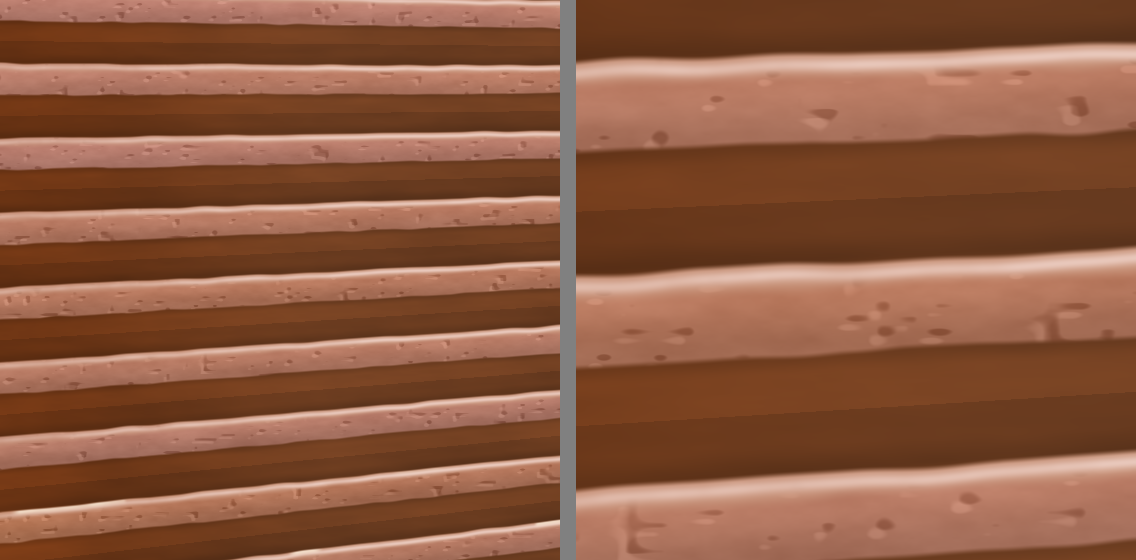
Left, the full canvas; right, a detail of the centre.
A Shadertoy shader for this texture:

```glsl
// Sloping copper-brown slats in perspective, with bright worn upper edges and shaded gaps.

// Layout: the first full slat top, measured down from the canvas top, and the slat pitch
const vec2 FIRST_TOP = vec2(0.1133, 0.1172);   // at left, right
const vec2 PITCH = vec2(0.1336, 0.1159);       // at left, right

// Proportions within one pitch
const float FACE_END = 0.425;
const float RIM_END = 0.105;
const float SOFTNESS = 0.018;
const float WOBBLE = 0.022;

// Colours
const vec3 GAP_LEFT = vec3(0.465, 0.225, 0.085);
const vec3 GAP_RIGHT = vec3(0.455, 0.255, 0.135);
const vec3 FACE_PINK = vec3(0.685, 0.465, 0.410);
const vec3 FACE_TAN = vec3(0.690, 0.445, 0.315);
const vec3 RIM_DULL = vec3(0.790, 0.590, 0.490);
const vec3 RIM_BRIGHT = vec3(0.910, 0.780, 0.730);
const vec3 CHIP = vec3(0.970, 0.900, 0.820);

// Surface variation
const float GRAIN = 0.045;
const float SLAT_VARIATION = 0.6;
const float FLECK_DEPTH = 0.16;

float hash(vec2 p) {
    vec3 q = fract(p.xyx * vec3(0.1031, 0.1030, 0.0973));
    q += dot(q, q.yzx + 33.33);
    return fract((q.x + q.y) * q.z);
}

float noise(vec2 p) {
    vec2 cell = floor(p), t = fract(p);
    t = t * t * (3.0 - 2.0 * t);
    return mix(mix(hash(cell), hash(cell + vec2(1, 0)), t.x),
               mix(hash(cell + vec2(0, 1)), hash(cell + vec2(1, 1)), t.x), t.y);
}

float fbm(vec2 p) {
    float sum = 0.0, weight = 0.5;
    for (int i = 0; i < 4; i++) {
        sum += weight * noise(p);
        p = p * 2.03 + 17.1;
        weight *= 0.5;
    }
    return sum;
}

// Soft step from 0 to 1 centred on an edge
float rise(float edge, float x, float width) {
    return smoothstep(edge - width, edge + width, x);
}

void mainImage(out vec4 fragColor, in vec2 fragCoord) {
    vec2 uv = fragCoord / iResolution.xy;
    float down = 1.0 - uv.y;

    // Slat coordinates: v runs down from the slat top, with the cell seam inside the gap
    float row = (down - mix(FIRST_TOP.x, FIRST_TOP.y, uv.x)) / mix(PITCH.x, PITCH.y, uv.x);
    float aa = max(SOFTNESS, fwidth(row));
    float id = floor(row + 0.3);
    float v = row - id;
    float seed = id * 7.0 + 31.0;
    float topWave = (noise(vec2(uv.x * 22.0, seed)) - 0.5) * WOBBLE;
    float lowWave = (noise(vec2(uv.x * 30.0, seed + 3.0)) - 0.5) * WOBBLE;

    // Shaded gap: warmer at left, darkest right above the next slat
    float streaks = fbm(uv * vec2(9.0, 45.0)) - 0.47;
    float patches = fbm(uv * 5.0 + 40.0) - 0.47;
    vec3 color = mix(GAP_LEFT, GAP_RIGHT, smoothstep(0.0, 0.65, uv.x));
    color *= 1.0 + 0.14 * streaks + 0.2 * patches;
    color *= 1.0 - 0.13 * smoothstep(-0.16, 0.0, v) * (1.0 - rise(0.0, v, 0.03));
    color *= 1.0 - 0.12 * (1.0 - smoothstep(FACE_END, FACE_END + 0.1, v));

    // Lit face: pink or tan per slat, tan towards lower left
    float tan01 = 0.35 + SLAT_VARIATION * (hash(vec2(seed, 5.0)) - 0.5)
                + 0.7 * (down - 0.5) * (1.0 - uv.x) + 0.25 * patches;
    vec3 face = mix(FACE_PINK, FACE_TAN, clamp(tan01, 0.0, 1.0));
    face *= 1.07 - 0.14 * smoothstep(RIM_END, FACE_END, v) + 0.07 * (0.5 - down);
    face += GRAIN * (fbm(uv * vec2(55.0, 110.0)) - 0.47) + 0.08 * streaks;

    // Small dark flecks, each with a pale lower lip
    vec2 fleckAt = uv * vec2(60.0, 130.0);
    float fleck = smoothstep(0.79, 0.93, noise(fleckAt));
    float lip = smoothstep(0.79, 0.93, noise(fleckAt + vec2(0.3, 0.7)));
    face += FLECK_DEPTH * (0.4 * lip - 0.65 * fleck);

    // Rim light: a broad dull band with a thin bright line, stronger at right
    float shine = clamp(0.25 + 0.75 * smoothstep(0.0, 0.75, uv.x)
                + 0.7 * (fbm(vec2(uv.x * 18.0, seed)) - 0.47), 0.0, 1.0);
    float band = 1.0 - rise(RIM_END + lowWave, v, 0.04);
    float line = exp(-pow((v - 0.052 - topWave) / 0.032, 2.0));
    vec3 lit = mix(face, RIM_DULL, band * (0.55 + 0.35 * shine));
    lit = mix(lit, RIM_BRIGHT, line * (0.3 + 0.7 * shine));

    // Pale chips along the upper edges, gathered in the lowest slats
    float chipped = smoothstep(0.50, 0.62, noise(vec2(uv.x * 11.0, seed + 1.0)))
                  * smoothstep(0.82, 0.96, down + 0.05 * noise(uv * 40.0));
    float chipLine = exp(-pow((v - 0.02 - topWave) / 0.035, 2.0));
    lit = mix(lit, CHIP, 0.85 * chipped * chipLine);

    // Cover the gap with the slat
    float cover = rise(topWave, v, aa) * (1.0 - rise(FACE_END + lowWave, v, aa));
    color = mix(color, lit, cover);
    fragColor = vec4(clamp(color, 0.0, 1.0), 1.0);
}
```
